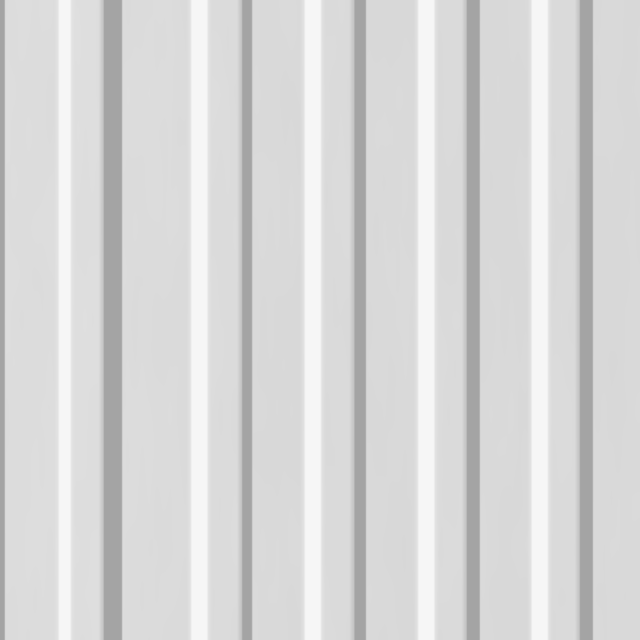
A Shadertoy shader for this texture:

```glsl
float hash(vec2 p) {
    p = fract(p * vec2(0.1731, 0.2417));
    p += dot(p, p.yx + 23.17);
    return fract((p.x + p.y) * p.x * 17.3);
}

float noise(vec2 p) {
    vec2 cell = floor(p), f = fract(p);
    f = f * f * (3.0 - 2.0 * f);
    return mix(mix(hash(cell), hash(cell + vec2(1, 0)), f.x),
               mix(hash(cell + vec2(0, 1)), hash(cell + vec2(1, 1)), f.x), f.y);
}

// Vertical band with separate softness on its left and right edges
float band(float x, float center, float halfWidth, float softLeft, float softRight) {
    float d = x - center;
    return smoothstep(-softLeft, softLeft, d + halfWidth)
         * smoothstep(-softRight, softRight, halfWidth - d);
}

void mainImage(out vec4 fragColor, in vec2 fragCoord) {
    vec2 uv = fragCoord / iResolution.xy;
    float pixel = 0.75 / iResolution.x;
    float edge = max(0.0016, pixel);

    // Painted sheet, slightly brighter on the left, with faint vertical mottling
    float shade = mix(0.863, 0.85, smoothstep(0.1, 0.5, uv.x));
    shade += 0.008 * (noise(uv * vec2(24.0, 6.0)) - 0.5);
    shade += 0.005 * (noise(uv * vec2(90.0, 14.0) + 7.0) - 0.5);

    // Ribs: a lit fold followed by a shadowed fold
    for (int i = -1; i < 5; i++) {
        float rib = float(i);
        float shift = i < 1 ? -0.033 : 0.0;
        float lit = 0.3115 + 0.1773 * (rib - 1.0) + shift;
        float dark = 0.386 + 0.1767 * (rib - 1.0) + shift;
        float litHalf = i == 0 ? 0.0095 : 0.0128;
        float darkHalf = i == 0 ? 0.0143 : mix(0.0078, 0.0102, smoothstep(1.0, 3.0, rib));

        // Raised face between the two folds
        shade += 0.006 * band(uv.x, 0.5 * (lit + dark), 0.5 * (dark - lit), 0.004, 0.004);

        // Soft fringes beside the folds
        shade = mix(shade, 0.90, 0.7 * band(uv.x, lit, litHalf + 0.004, 0.004, 0.004));
        shade = mix(shade, 0.75, 0.75 * band(uv.x, dark - 0.0025, darkHalf + 0.0025, 0.004, 0.002));

        // Fold cores
        shade = mix(shade, 0.965, band(uv.x, lit, litHalf, edge * 1.3, edge * 1.3));
        shade = mix(shade, 0.645, band(uv.x, dark, darkHalf, edge, edge));
    }

    fragColor = vec4(vec3(shade), 1.0);
}
```
